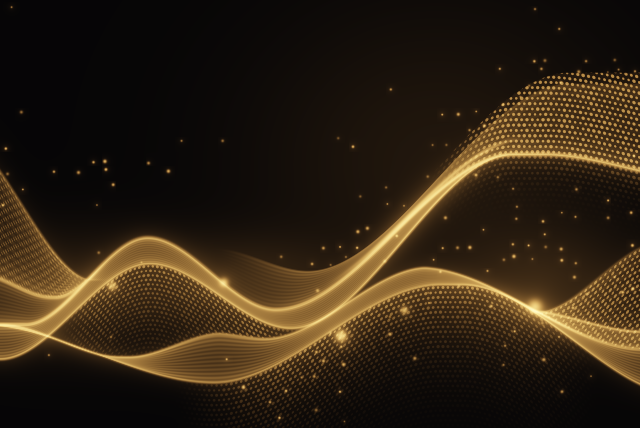
Reproduce this background procedurally as a Shadertoy shader.

```glsl
float hash(vec2 p) {
    return fract(sin(dot(p, vec2(127.1, 311.7))) * 43758.5453);
}

// One smooth rise (or fall) of a wave between two abscissae
float swell(float x, float from, float to, float height) {
    return height * smoothstep(from, to, x);
}

// Wave profiles: height as a function of x
float crestTop(float x) {
    return 0.242 + swell(x, 0.06, 0.345, 0.203) + swell(x, 0.345, 0.645, -0.168)
         + swell(x, 0.645, 1.2, 0.362) + swell(x, 1.27, 1.65, -0.06);
}
float crestBottom(float x) {
    return 0.16 + swell(x, 0.0, 0.35, 0.223) + swell(x, 0.35, 0.68, -0.151)
         + swell(x, 0.68, 1.2, 0.407) + swell(x, 1.27, 1.65, -0.06);
}
float veilTop(float x) {
    return 0.42 + swell(x, 0.5, 0.72, -0.053) + swell(x, 0.72, 1.33, 0.438);
}
float lowTop(float x) {
    return 0.242 + swell(x, 0.0, 0.28, -0.076) + swell(x, 0.3, 0.52, 0.055)
         + swell(x, 0.5, 0.62, -0.012) + swell(x, 0.62, 1.0, 0.166) + swell(x, 0.98, 1.5, -0.19);
}
float lowBottom(float x) {
    return 0.242 + swell(x, -0.05, 0.5, -0.137) + swell(x, 0.5, 1.03, 0.229)
         + swell(x, 1.08, 1.6, -0.26);
}

float bump(vec2 p, vec2 center, vec2 size) {
    vec2 d = (p - center) / size;
    return exp(-dot(d, d));
}

float band(float y, float low, float high) {
    return smoothstep(low - 0.002, low + 0.003, y) * smoothstep(high + 0.002, high - 0.003, y);
}

// Translucent sheet: denser where it narrows, finely stranded
float ribbon(float y, float edgeA, float edgeB) {
    float low = min(edgeA, edgeB), width = abs(edgeA - edgeB);
    float t = clamp((y - low) / (width + 0.001), 0.0, 1.0);
    float strands = 1.0 + 0.22 * sin(t * 75.0) * smoothstep(0.03, 0.09, width);
    float rim = 0.7 + 0.7 * pow(abs(2.0 * t - 1.0), 3.0);
    return band(y, low, low + width) * strands * rim * 0.04 / (width + 0.035);
}

// Luminous thread with a soft halo, corrected for slope
float thread(float y, float curve, float width) {
    float slope = dFdx(curve) * iResolution.y;
    float d = abs(y - curve) / sqrt(1.0 + slope * slope);
    return exp(-d * d / (width * width)) + 0.2 * exp(-d / 0.018);
}

// Staggered dot lattice that follows an edge
float mesh(vec2 p, float edge, float pitch) {
    vec2 q = vec2(p.x, p.y - edge) / pitch;
    q.x += 0.5 * mod(floor(q.y), 2.0);
    float soft = 0.7 / (iResolution.y * pitch);
    float radius = 0.2 + 0.12 * hash(floor(q));
    return smoothstep(radius + soft, radius - soft, length(fract(q) - 0.5));
}

// Likelihood of loose sparks
float sparkDensity(vec2 p) {
    float above = p.y - veilTop(p.x), below = lowBottom(p.x) - p.y;
    float d = 0.75 * step(0.0, above) * exp(-above / 0.07) * smoothstep(0.6, 0.85, p.x);
    d += 0.4 * step(0.0, below) * exp(-below / 0.12) * smoothstep(0.45, 0.8, p.x);
    d += 0.5 * bump(p, vec2(1.3, 0.45), vec2(0.26, 0.12));
    return d + 0.3 * bump(p, vec2(0.16, 0.62), vec2(0.28, 0.1));
}

float sparks(vec2 p, float cell) {
    vec2 id = floor(p / cell);
    vec2 center = (id + 0.2 + 0.6 * vec2(hash(id), hash(id + 17.0))) * cell;
    float d = length(p - center), size = mix(0.0018, 0.0036, hash(id + 5.0));
    float lit = step(hash(id + 31.0), sparkDensity(center)) * (0.35 + 0.8 * hash(id + 9.0));
    return lit * (exp(-d * d / (size * size)) + 0.12 * exp(-d / 0.005));
}

float orb(vec2 p, vec2 center, float size) {
    float d = length(p - center) / size;
    return 1.5 * exp(-d * d) + 0.4 * exp(-d * 0.7);
}

void mainImage(out vec4 fragColor, in vec2 fragCoord) {
    vec2 p = fragCoord / iResolution.y;
    float x = p.x, y = p.y;
    float top = crestTop(x), bottom = crestBottom(x), veil = veilTop(x);
    float low = lowTop(x), base = lowBottom(x);
    float fanTop = 0.702 - swell(x, -0.12, 0.22, 0.357);
    float fanLow = 0.36 + swell(x, -0.05, 0.12, -0.055) + swell(x, 0.13, 0.3, 0.1);
    float wingTop = 0.27 + swell(x, 1.25, 1.55, 0.165);
    float wingMid = 0.275 + swell(x, 1.22, 1.5, -0.05);
    float leftFade = smoothstep(0.26, 0.15, x), right = smoothstep(1.23, 1.27, x);
    float veilIn = smoothstep(0.5, 0.72, x), dotted = smoothstep(1.0, 1.2, x);

    // Ambient warmth
    float light = 0.008 + 0.075 * bump(p, vec2(1.02, 0.62), vec2(0.42, 0.36));
    light += 0.12 * bump(p, vec2(1.27, 0.33), vec2(0.2, 0.12));
    light += 0.13 * bump(p, vec2(0.55, 0.34), vec2(0.26, 0.1));
    light += 0.1 * bump(p, vec2(0.15, 0.32), vec2(0.2, 0.13));

    // Sheets
    light += 1.2 * ribbon(y, top, bottom) + 1.25 * ribbon(y, low, base);
    light += ribbon(y, top, veil) * veilIn * mix(0.8, 0.6, dotted);
    light += leftFade * (1.1 * ribbon(y, fanTop, fanLow) + 0.7 * ribbon(y, fanLow, top));
    light += right * (0.8 * ribbon(y, wingTop, low) + 0.5 * ribbon(y, wingMid, low));

    // Dot lattices
    float underCrest = band(y, low, bottom) * smoothstep(0.14, 0.24, x) * smoothstep(0.72, 0.58, x);
    light += underCrest * exp((y - bottom) / 0.09) * (0.08 + 0.6 * mesh(p, bottom, 0.0105));
    float underLow = step(y, base) * smoothstep(0.4, 0.75, x) * smoothstep(1.4, 1.15, x);
    light += underLow * exp((y - base) / 0.075) * (0.16 + 0.65 * mesh(p, base, 0.0115));
    light += dotted * band(y, top, veil + 0.025) * (0.05 + 0.75 * mesh(p, top, 0.0125));
    light += dotted * step(y, top) * exp((y - top) / 0.03) * 0.4 * mesh(p, top, 0.0125);
    light += right * band(y, low, wingTop) * 0.55 * mesh(p, wingTop, 0.0115);
    light += leftFade * band(y, fanLow, fanTop) * 0.22 * mesh(p, fanTop, 0.0095);

    // Threads, strongest at the knots
    float rising = bump(p, vec2(0.98, 0.49), vec2(0.24, 0.2));
    float knot = bump(p, vec2(1.25, 0.28), vec2(0.12, 0.08));
    float leftKnot = bump(p, vec2(0.17, 0.3), vec2(0.16, 0.1));
    light += thread(y, top, 0.004) * (0.55 + 0.7 * rising + 0.5 * leftKnot + 0.35 * dotted);
    light += thread(y, bottom, 0.003) * (0.5 + 0.2 * rising) * smoothstep(1.25, 1.05, x);
    light += thread(y, mix(top, veil, 0.3), 0.004) * 0.75 * smoothstep(0.75, 0.95, x) * smoothstep(1.24, 1.1, x);
    light += thread(y, low, 0.003) * (0.45 + 0.9 * knot + 0.4 * leftKnot);
    light += thread(y, base, 0.0028) * (0.35 + 0.4 * knot);
    light += leftFade * (0.25 * thread(y, fanTop, 0.003) + 0.65 * thread(y, fanLow, 0.004));
    light += right * (0.65 * thread(y, wingMid, 0.003) + 0.15 * thread(y, wingTop, 0.003));

    // Loose sparks and glowing orbs
    light += sparks(p, 0.034) + 0.7 * sparks(p + 3.0, 0.047);
    light += orb(p, vec2(0.797, 0.215), 0.011) + 0.6 * orb(p, vec2(0.945, 0.275), 0.007);
    light += 0.6 * orb(p, vec2(0.262, 0.332), 0.009) + 0.7 * orb(p, vec2(0.523, 0.34), 0.009);
    light += 0.8 * orb(p, vec2(1.25, 0.283), 0.014);

    // Gold exposure curve over near-black
    vec3 goldExposure = vec3(1.5, 0.95, 0.38);
    vec3 night = vec3(0.012, 0.013, 0.02);
    fragColor = vec4(night + (1.0 - night) * (1.0 - exp(-goldExposure * light)), 1.0);
}
```
